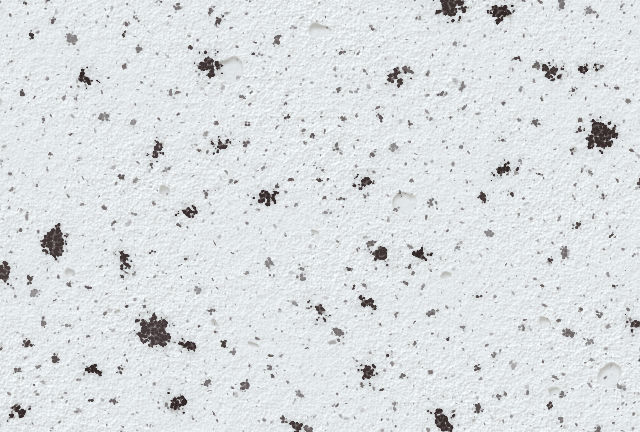
Reproduce this texture procedurally as a Shadertoy shader.

```glsl
// Cookies-and-cream surface: pale, finely lumpy cream strewn with dark crumbs.
// Cellular noise gives the lit relief and the ragged crumb outlines; jittered
// grids scatter dust, grit, specks and crumbs, and a last one shallow pits.

#define CREAM       vec3(0.890, 0.908, 0.916)
#define CREAM_SHADE vec3(0.79, 0.785, 0.78)
#define COCOA_DARK  vec3(0.19, 0.145, 0.145)
#define COCOA_LIGHT vec3(0.46, 0.425, 0.43)
#define DUST_BROWN  vec3(0.37, 0.33, 0.325)
#define PIT_SHADE   vec3(0.68, 0.675, 0.65)
#define RELIEF      0.25
#define CRUMB_SHARE 0.62
#define SPECK_SHARE 0.62
#define GRIT_SHARE  0.55
#define DUST_SHARE  0.60
#define PIT_SHARE   0.50

vec2 hash2(vec2 p) {
    vec3 q = fract(p.xyx * vec3(0.1031, 0.1030, 0.0973));
    q += dot(q, q.yzx + 33.33);
    return fract((q.xx + q.yz) * q.zy);
}

// Distance to the nearest jittered point, in cell units
float cellular(vec2 p) {
    vec2 base = floor(p);
    float nearest = 2.0;
    for (int y = -1; y <= 1; y++)
    for (int x = -1; x <= 1; x++) {
        vec2 id = base + vec2(x, y);
        nearest = min(nearest, length(id + hash2(id) - p));
    }
    return nearest;
}

// Lumpy height of the cream
float creamHeight(vec2 p) {
    return 0.40 * cellular(p * 85.0) + 0.36 * cellular(p * 160.0 + 7.0)
         + 0.55 * cellular(p * 30.0 + 3.0);
}

// Layered sines that bend the outlines
vec2 wobble(vec2 p) {
    return sin(p.yx * 61.0 + 2.0 * sin(p * 37.0))
         + 0.5 * sin(p.yx * 143.0 + 3.0 * sin(p * 89.0));
}

// Scattered ellipses: x = signed distance to the nearest, y = its random tone
vec2 scatter(vec2 p, float size, float share, vec2 radii, float salt) {
    vec2 base = floor(p / size);
    vec2 nearest = vec2(1.0, 0.0);
    for (int y = -1; y <= 1; y++)
    for (int x = -1; x <= 1; x++) {
        vec2 id = base + vec2(x, y);
        vec2 place = hash2(id + salt);
        vec2 kind = hash2(id + salt + 57.3);
        vec2 pose = hash2(id + salt + 131.7);
        if (kind.x > share) continue;
        float radius = mix(radii.x, radii.y, pow(kind.y, 4.0));
        float c = cos(6.283 * pose.x), s = sin(6.283 * pose.x);
        vec2 d = mat2(c, -s, s, c) * (p - (id + place) * size);
        d.y *= 1.0 + 0.8 * pose.y;
        float dist = length(d) - radius;
        if (dist < nearest.x) nearest = vec2(dist, place.x);
    }
    return nearest;
}

float cover(float dist, float soft) {
    return 1.0 - smoothstep(-soft, soft, dist);
}

void mainImage(out vec4 fragColor, in vec2 fragCoord) {
    vec2 p = fragCoord / iResolution.y;
    float soft = max(0.0022, 0.8 / iResolution.y);
    vec2 bent = p + 0.003 * wobble(p);
    float coarse = cellular(p * 52.0 + 11.0);
    float fine = cellular(p * 120.0 + 23.0);
    float grain = cellular(p * 190.0 + 41.0);

    // Cream lit from above left, rough and smooth by patches
    float slope = creamHeight(p) - creamHeight(p + vec2(-0.0016, 0.0027));
    float patches = sin(p.x * 9.1 + 2.0 * sin(p.y * 7.3)) * sin(p.y * 11.7 + p.x * 4.0);
    float light = RELIEF * (1.0 + 0.3 * patches) * slope - 0.05 * (grain - 0.48);
    vec3 color = CREAM * (1.0 + max(light, 0.0));
    color = mix(color, CREAM_SHADE, clamp(-9.0 * light, 0.0, 1.0));

    // Shallow pits: shaded upper rim, smooth bright floor
    vec2 pitRadii = vec2(0.010, 0.034);
    float pit = cover(scatter(bent, 0.19, PIT_SHARE, pitRadii, 311.0).x, 0.003);
    float floorLit = cover(scatter(bent + vec2(-0.003, 0.009), 0.19, PIT_SHARE,
                                   pitRadii, 311.0).x, 0.009);
    color = mix(color, CREAM * 0.99, 0.75 * pit);
    color = mix(color, PIT_SHADE, 0.8 * pit * (1.0 - floorLit));

    // Crumbs break up into loose grains toward their rim
    vec2 crumb = scatter(bent, 0.19, CRUMB_SHARE, vec2(0.014, 0.046), 29.0);
    float crumbDist = crumb.x + 0.036 * (coarse - 0.42) + 0.018 * (fine - 0.45);
    vec2 speck = scatter(bent, 0.075, SPECK_SHARE, vec2(0.005, 0.013), 71.0);
    float speckDist = speck.x + 0.014 * (fine - 0.42);
    vec2 grit = scatter(bent, 0.042, GRIT_SHARE, vec2(0.0028, 0.0065), 151.0);
    float gritDist = grit.x + 0.005 * (grain - 0.45);
    vec2 dust = scatter(bent, 0.023, DUST_SHARE, vec2(0.0013, 0.0042), 201.0);

    // Stained cream around crumbs and specks
    color *= 1.0 - 0.12 * exp(-100.0 * max(crumbDist, 0.0));
    color *= 1.0 - 0.08 * exp(-260.0 * max(speckDist, 0.0));

    // Cocoa grains with pale frost in the gaps
    float gap = smoothstep(0.35, 0.80, fine);
    vec3 cocoa = mix(COCOA_DARK, COCOA_LIGHT, 0.35 * crumb.y + 0.65 * gap);
    float frost = smoothstep(0.58, 0.85, grain) * smoothstep(0.3, 0.6, fine);
    cocoa = mix(cocoa, CREAM_SHADE, 0.75 * frost);

    // Dust, grit, specks and crumbs from faint to solid
    color = mix(color, DUST_BROWN, cover(dust.x, soft) * mix(0.15, 0.85, dust.y));
    color = mix(color, DUST_BROWN, cover(gritDist, soft) * mix(0.2, 0.95, grit.y));
    color = mix(color, mix(DUST_BROWN, cocoa, 0.75),
                cover(speckDist, soft) * mix(0.4, 1.0, speck.y));
    color = mix(color, cocoa, cover(crumbDist, soft * 1.2));

    fragColor = vec4(clamp(color, 0.0, 1.0), 1.0);
}
```
